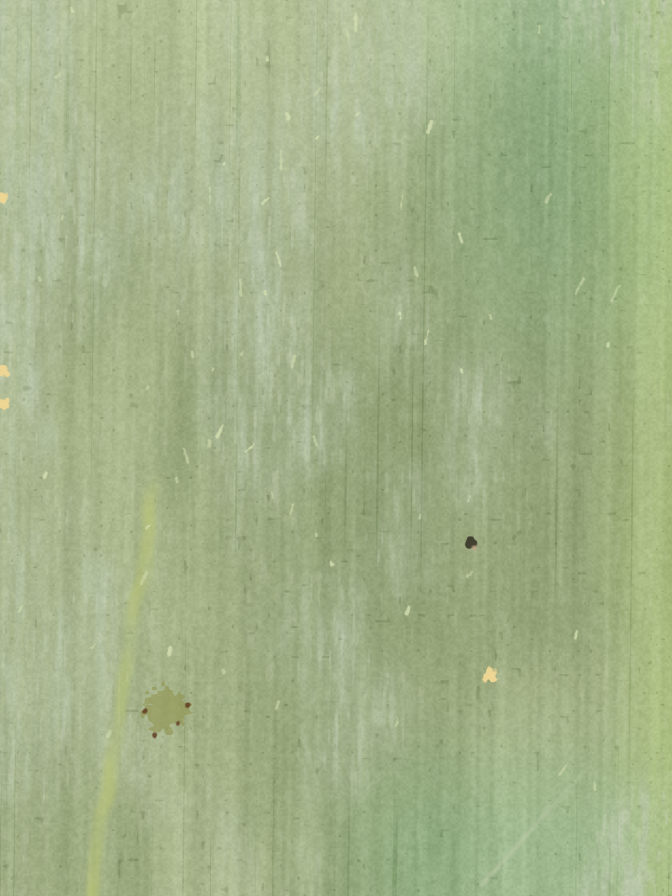
Reproduce this texture procedurally as a Shadertoy shader.

```glsl
float hash(vec2 p) {
    vec3 q = fract(p.xyx * vec3(0.1031, 0.1030, 0.0973));
    q += dot(q, q.yzx + 33.33);
    return fract((q.x + q.y) * q.z);
}

float noise(vec2 p) {
    vec2 i = floor(p), f = fract(p);
    f = f * f * (3.0 - 2.0 * f);
    return mix(mix(hash(i), hash(i + vec2(1, 0)), f.x),
               mix(hash(i + vec2(0, 1)), hash(i + vec2(1, 1)), f.x), f.y);
}

float fbm(vec2 p) {
    float sum = 0.0, amp = 0.5;
    for (int i = 0; i < 4; i++) {
        sum += amp * noise(p);
        p = p * 2.03 + 17.7;
        amp *= 0.5;
    }
    return sum / 0.9375;
}

float segment(vec2 p, vec2 a, vec2 b) {
    vec2 d = b - a;
    return length(p - a - d * clamp(dot(p - a, d) / dot(d, d), 0.0, 1.0));
}

// Soft ragged blot, 1 inside and 0 outside
float blot(vec2 p, vec2 center, float radius) {
    float d = length(p - center) + (noise(p * 220.0) - 0.5) * radius * 0.9;
    return 1.0 - smoothstep(radius - 0.0015, radius + 0.0015, d);
}

// Pale slivers, crowded along a slanting band
float flecks(vec2 p, float cells) {
    float cover = 0.0;
    vec2 home = floor(p * cells);
    for (int j = -1; j <= 1; j++)
    for (int i = -1; i <= 1; i++) {
        vec2 cell = home + vec2(i, j);
        vec2 c = (cell + vec2(hash(cell + 3.1), hash(cell + 8.7))) / cells;
        float band = exp(-pow((c.x - 0.05 - 0.34 * c.y) / 0.045, 2.0)) * smoothstep(0.35, 0.5, c.y);
        float present = step(hash(cell + 21.3), 0.05 + 0.4 * band);
        float angle = (hash(cell + 5.9) - 0.35) * 1.5;
        float size = hash(cell + 14.2);
        vec2 reach = vec2(sin(angle), cos(angle)) * (0.001 + 0.010 * size * size);
        float d = segment(p, c - reach, c + reach) + (noise(p * 300.0) - 0.5) * 0.002;
        float width = 0.0008 + 0.0013 * hash(cell + 31.0);
        cover = max(cover, present * (1.0 - smoothstep(width - 0.001, width + 0.001, d)));
    }
    return cover;
}

void mainImage(out vec4 fragColor, in vec2 fragCoord) {
    vec2 p = fragCoord / iResolution.y;
    float right = p.x * iResolution.y / iResolution.x;

    // Broad leaf tones
    float tone = fbm(p * vec2(5.0, 3.0) + 4.0);
    vec3 color = mix(vec3(0.585, 0.64, 0.475), vec3(0.655, 0.705, 0.54), smoothstep(0.2, 0.68, tone));
    float green = smoothstep(0.5, 0.85, right) * smoothstep(0.45, 0.8, p.y)
                + smoothstep(0.4, 0.65, right) * smoothstep(0.24, 0.05, p.y);
    color += green * vec3(-0.05, 0.0, -0.005);
    color += 0.045 * smoothstep(0.75, 1.0, p.y) + 0.015 * smoothstep(0.4, 0.0, p.y);
    float edge = smoothstep(0.84, 1.03, right + 0.05 * (noise(p * vec2(30.0, 5.0)) - 0.5));
    color = mix(color, vec3(0.70, 0.78, 0.51), 0.75 * edge);

    // Vertical fibres and dark veins
    vec2 grainward = vec2(p.x - 0.012 * p.y, p.y);
    float coarse = noise(grainward * vec2(55.0, 1.8));
    float fine = noise(grainward * vec2(190.0, 5.0) + 9.0);
    color += (coarse - 0.5) * 0.045 + (fine - 0.5) * 0.05;
    float vein = smoothstep(0.86, 0.97, noise(grainward * vec2(260.0, 2.2) + 40.0));
    color -= vein * 0.06 * vec3(1.0, 0.8, 1.0);

    // Powdery grey bloom broken into streaks
    float bloom = smoothstep(0.42, 0.72, fbm(p * vec2(7.0, 4.0) + 31.0) + 0.12 * smoothstep(0.3, 0.0, right));
    float streak = smoothstep(0.35, 0.85, fbm(grainward * vec2(110.0, 14.0)));
    color = mix(color, vec3(0.73, 0.78, 0.68), bloom * (0.2 + 0.6 * streak));
    float chalk = smoothstep(0.68, 0.9, noise(grainward * vec2(230.0, 45.0) + 70.0));
    color = mix(color, vec3(0.76, 0.80, 0.69), chalk * (0.12 + 0.3 * bloom));

    // Fine grain and dark pores
    color += (noise(p * 420.0) - 0.5) * 0.045 + (noise(p * 190.0 + 55.0) - 0.5) * 0.03;
    color -= 0.07 * smoothstep(0.88, 0.98, noise(p * 150.0 + 12.0));

    // Yellow stain at lower left, pale scratch at lower right
    float stain = abs(p.x - 0.1 - 0.16 * p.y + 0.012 * (noise(p * 25.0) - 0.5));
    stain = smoothstep(0.014, 0.002, stain) * smoothstep(0.48, 0.42, p.y);
    color = mix(color, vec3(0.72, 0.77, 0.46), stain * (0.2 + 0.6 * noise(p * vec2(60.0, 28.0))));
    float scratch = segment(p + 0.006 * (noise(p * 20.0) - 0.5), vec2(0.54, 0.015), vec2(0.68, 0.17));
    color = mix(color, vec3(0.74, 0.79, 0.66), 0.55 * smoothstep(0.005, 0.0, scratch) * smoothstep(0.2, 0.03, p.y));

    // Pale flecks
    vec3 cream = vec3(0.83, 0.87, 0.69);
    color = mix(color, cream, 0.8 * flecks(p, 22.0));
    color = mix(color, cream, 0.55 * flecks(p + 0.013, 31.0));

    // Olive blemish with rusty dots
    vec2 blemish = vec2(0.185, 0.208);
    color = mix(color, vec3(0.57, 0.59, 0.33), 0.65 * blot(p, blemish, 0.024));
    for (int i = 0; i < 4; i++) {
        float turn = 3.2 + 1.1 * float(i);
        vec2 dot_ = blemish + vec2(cos(turn), sin(turn)) * (0.02 + 0.012 * hash(vec2(i, 6)));
        color = mix(color, vec3(0.36, 0.20, 0.10), 0.8 * blot(p, dot_, 0.0025));
    }

    // Straw specks and one dark pit
    vec3 straw = vec3(0.93, 0.84, 0.58);
    for (int i = 0; i < 3; i++) {
        vec2 speck = vec2(0.007 * hash(vec2(i, 2)), 0.55 + 0.035 * float(i) + 0.08 * float(i / 2) * 2.0);
        color = mix(color, straw, blot(p, speck, 0.006));
    }
    color = mix(color, straw, blot(p, vec2(0.548, 0.247), 0.008));
    color = mix(color, vec3(0.22, 0.21, 0.16), 0.9 * blot(p, vec2(0.525, 0.393), 0.006));
    color = mix(color, vec3(0.75, 0.65, 0.52), 0.8 * blot(p, vec2(0.529, 0.388), 0.003));

    fragColor = vec4(color, 1.0);
}
```
